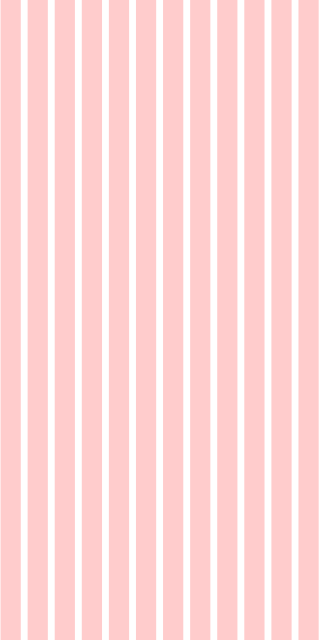
This pattern is drawn by a WebGL 1 fragment shader. Its source:

```glsl
precision highp float;
// Upright pale pink bands on white, twelve across, with thin white gaps.
// Each band is a distance to the nearest band centre, repeated with fract,
// and its edges are softened over about one pixel.

uniform vec2 u_resolution;

// Signed distance to the nearest band edge, in canvas widths; negative inside.
float bandDistance(float x, float period, float bandWidth) {
    // A white gap lies at the middle, so band centres sit half a period away.
    float fromCentre = fract((x - 0.4988) / period) - 0.5;
    return abs(fromCentre) * period - 0.5 * bandWidth;
}

void main() {
    float x = gl_FragCoord.x / u_resolution.x;
    float pixel = 1.0 / u_resolution.x;

    // Pink takes three quarters of each repeat.
    float edge = bandDistance(x, 0.08464, 0.0632);
    float pink = clamp(0.5 - edge / pixel, 0.0, 1.0);

    vec3 color = mix(vec3(1.0), vec3(1.0, 0.8, 0.8), pink);
    gl_FragColor = vec4(color, 1.0);
}
```
